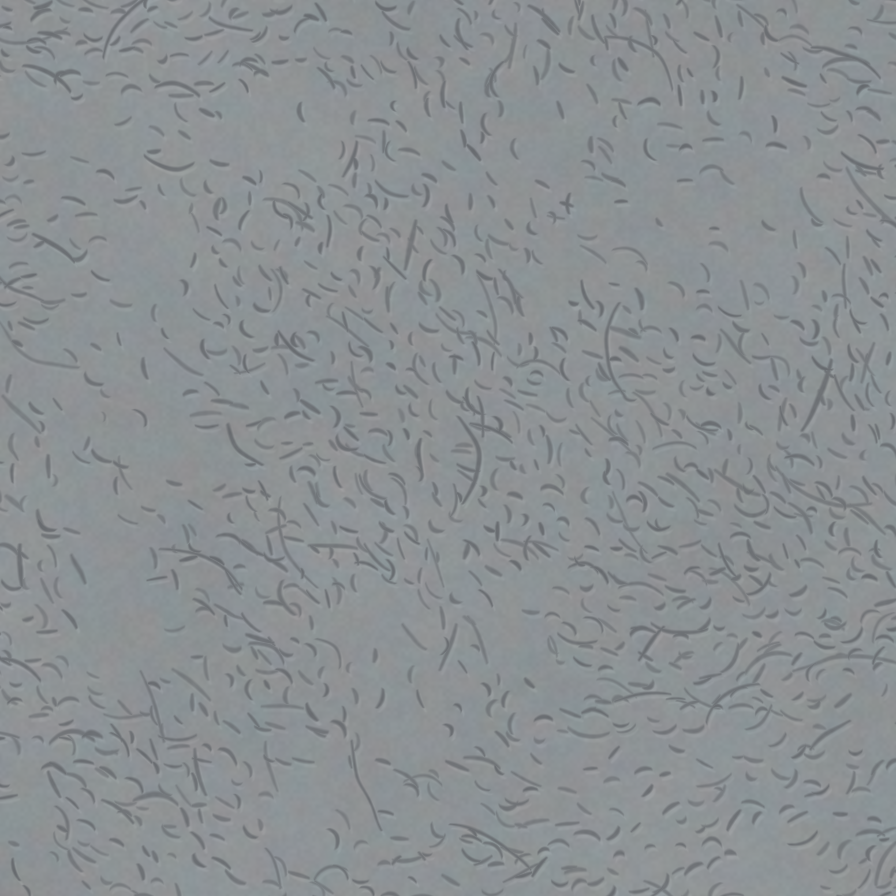
Give the GLSL for this texture, as a WebGL 2 fragment shader.

```glsl
#version 300 es
precision highp float;
// Grey scraped plaster: short curved grooves scattered on three jittered grids,
// turned by a smooth flow field and thinned in patches. Each groove is dark with
// a faint lit rim below it, over a softly mottled, grainy and tinted ground.

#define BASE_COLOR vec3(0.556, 0.576, 0.586)
#define GROOVE_COLOR vec3(0.395, 0.408, 0.425)
#define RIM_OFFSET vec2(-0.0028, 0.0046)
#define RIM_GAIN 0.036
#define HALF_WIDTH 0.0021
#define SOFTNESS 0.0017
#define FLOW_ANGLE -0.5
#define FLOW_SWING 2.2
#define ANGLE_JITTER 1.7
#define WARP 0.007
#define GRAIN 0.034
#define TINT 0.028

uniform vec2 u_resolution;
out vec4 fragColor;

float hash(vec2 p) {
    return fract(sin(dot(p, vec2(127.1, 311.7))) * 43758.5);
}

float noise(vec2 p) {
    vec2 i = floor(p), f = fract(p);
    f = f * f * (3.0 - 2.0 * f);
    return mix(mix(hash(i), hash(i + vec2(1, 0)), f.x),
               mix(hash(i + vec2(0, 1)), hash(i + vec2(1, 1)), f.x), f.y);
}

// Coverage of one bent, tapered stroke lying along the local x axis
float stroke(vec2 q, float halfLength, float bend, float halfWidth) {
    float t = q.x / halfLength;
    q.y -= bend * halfLength * (t * t - 0.4);
    float slope = 2.0 * bend * t;
    float across = q.y * inversesqrt(1.0 + slope * slope);
    float d = length(vec2(max(abs(q.x) - halfLength, 0.0), across));
    float taper = halfWidth * (1.0 - 0.4 * min(t * t, 1.0));
    float edge = max(SOFTNESS, 0.7 / u_resolution.y);
    return 1.0 - smoothstep(taper - edge, taper + edge, d);
}

// One grid of strokes; reach is the largest half length in cells (below 1)
float grooveLayer(vec2 p, float cells, float reach, float share, float seed) {
    vec2 home = floor(p * cells);
    float cover = 0.0;
    for (int y = -1; y <= 1; y++) {
        for (int x = -1; x <= 1; x++) {
            vec2 id = home + vec2(x, y);
            vec2 key = id + seed;
            vec2 center = (id + vec2(hash(key), hash(key + 17.3))) / cells;
            float density = 0.2 + 1.6 * noise(center * 7.0 + 3.0);
            if (hash(key + 31.7) > share * density) continue;
            float angle = FLOW_ANGLE
                + FLOW_SWING * (noise(center * 4.0 + 40.0) - 0.5)
                + ANGLE_JITTER * (hash(key + 47.1) - 0.5);
            float c = cos(angle), s = sin(angle);
            vec2 q = mat2(c, -s, s, c) * (p - center);
            float halfLength = reach * mix(0.35, 1.0, hash(key + 59.9)) / cells;
            float bend = 0.9 * (hash(key + 71.3) - 0.5);
            float halfWidth = HALF_WIDTH * mix(0.75, 1.3, hash(key + 83.7));
            float depth = mix(0.55, 1.0, hash(key + 97.9));
            cover = max(cover, depth * stroke(q, halfLength, bend, halfWidth));
        }
    }
    return cover;
}

// All grooves, small to long, wobbled by a shared warp
float grooves(vec2 p) {
    p += WARP * (vec2(noise(p * 30.0), noise(p * 30.0 + 57.0)) - 0.5);
    float small = grooveLayer(p, 42.0, 0.52, 0.72, 5.0);
    float medium = grooveLayer(p, 17.0, 0.50, 0.55, 211.0);
    float large = grooveLayer(p, 8.0, 0.48, 0.36, 433.0);
    return max(small, max(medium, large));
}

void main() {
    vec2 p = gl_FragCoord.xy / u_resolution.y;

    // Ground: broad mottling, then fine grain
    float mottle = noise(p * 5.0 + 9.0) + 0.6 * noise(p * 17.0) - 0.8;
    float grain = 0.6 * noise(p * 240.0) + 0.4 * noise(p * 110.0 + 23.0) - 0.5;
    vec3 color = BASE_COLOR + 0.018 * mottle + GRAIN * grain;

    // Weak warm and cool blotches
    float warm = noise(p * 42.0 + 71.0) - 0.5;
    float green = noise(p * 48.0 + 133.0) - 0.5;
    color += TINT * (warm * vec3(0.8, -0.1, -0.7) + green * vec3(-0.5, 0.5, 0.0));

    // Grooves and their lit lower rims
    float groove = grooves(p);
    float rim = grooves(p + RIM_OFFSET) * (1.0 - groove);
    color += RIM_GAIN * rim;
    color = mix(color, GROOVE_COLOR + GRAIN * grain, 0.88 * groove);

    fragColor = vec4(color, 1.0);
}
```
